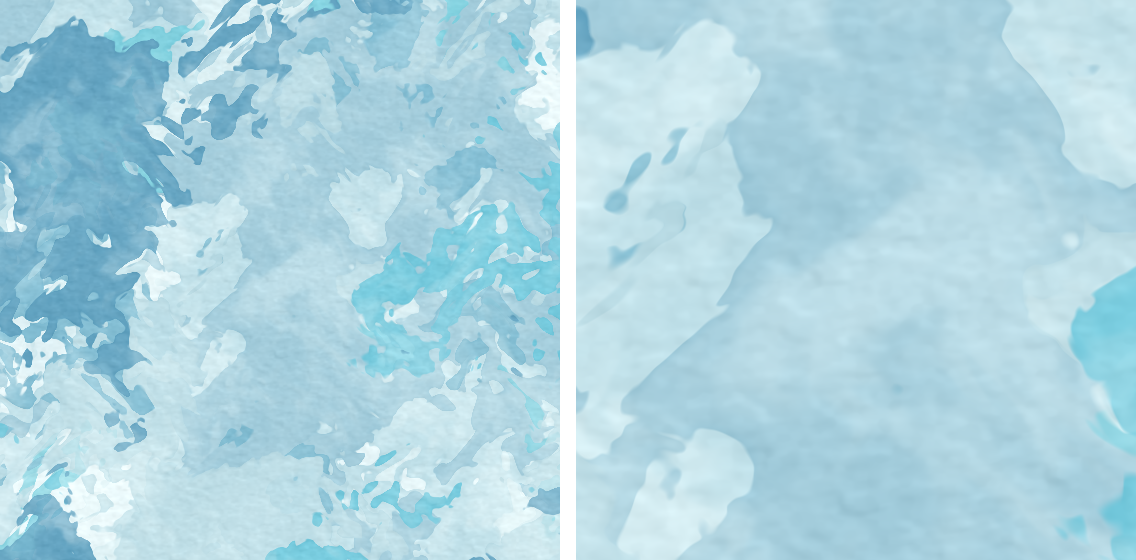
Left: the whole. Right: its middle third, enlarged.
Give the GLSL for this texture, as a Shadertoy shader.

```glsl
const int WASH_COUNT = 9;
const vec3 PAPER = vec3(0.91, 0.97, 0.98);

// Each wash: rgb pigment, then the level its field must pass to leave paint
const vec4 WASHES[WASH_COUNT] = vec4[WASH_COUNT](
    vec4(0.77, 0.89, 0.92, -0.106),  // mist
    vec4(0.66, 0.815, 0.87, -0.035), // haze
    vec4(0.54, 0.84, 0.89, 0.165),   // turquoise
    vec4(0.55, 0.765, 0.84, 0.144),  // steel
    vec4(0.89, 0.96, 0.97, 0.155),   // lifted pale
    vec4(0.76, 0.88, 0.91, 0.149),   // lifted mist
    vec4(0.54, 0.76, 0.84, 0.185),   // steel glaze
    vec4(0.49, 0.81, 0.88, 0.195),   // turquoise glaze
    vec4(0.42, 0.66, 0.77, 0.190));  // deep blue

const vec3 BLOB_SCALES = vec3(3.2, 6.5, 15.0);
const vec3 BLOB_WEIGHTS = vec3(0.42, 0.38, 0.16);
const float SPECK_SCALE = 38.0;
const float FRAY_SCALE = 85.0;
const float FRAY_AMOUNT = 0.06;
const float CALM_BREAKUP = 0.05;
const float BUSY_BREAKUP = 0.28;
const float EDGE_SOFTNESS = 0.007;
const float RIM_WIDTH = 0.05;
const float RIM_STRENGTH = 0.025;
const float MOTTLE_STRENGTH = 0.10;
const float GRAIN_STRENGTH = 0.045;
const vec3 PIGMENT_TINT = vec3(1.2, 0.8, 0.6);
const float CELL_FALLOFF = 5.0;

vec3 hash3(vec3 p) {
    p = fract(p * vec3(0.1031, 0.1030, 0.0973));
    p += dot(p, p.yxz + 33.33);
    return fract((p.xxy + p.yxx) * p.zyx);
}

// Smooth cellular noise: nearby cells blend their random tones, centred on 0
float cellTone(vec2 p, float seed) {
    vec2 cell = floor(p);
    vec2 local = p - cell;
    float toneSum = 0.0;
    float weightSum = 0.0;
    for (int y = -1; y <= 1; y++) {
        for (int x = -1; x <= 1; x++) {
            vec2 offset = vec2(x, y);
            vec3 random = hash3(vec3(cell + offset, seed));
            vec2 toSite = offset + 0.15 + 0.7 * random.xy - local;
            float weight = exp(-CELL_FALLOFF * dot(toSite, toSite));
            toneSum += weight * random.z;
            weightSum += weight;
        }
    }
    return toneSum / weightSum - 0.5;
}

// Layered sines bend the straight borders between cells
vec2 warp(vec2 p) {
    p += 0.022 * sin(p.yx * 17.0 + vec2(0.4, 2.1));
    p += 0.010 * sin(p.yx * 41.0 + vec2(1.7, 0.3));
    return p + 0.004 * sin(p.yx * 97.0 + vec2(3.2, 5.1));
}

float blobField(vec2 p, float seed) {
    return BLOB_WEIGHTS.x * cellTone(p * BLOB_SCALES.x, seed)
         + BLOB_WEIGHTS.y * cellTone(p * BLOB_SCALES.y, seed + 11.0)
         + BLOB_WEIGHTS.z * cellTone(p * BLOB_SCALES.z, seed + 23.0);
}

// Fibrous relief lit from one side
float paperGrain(vec2 p) {
    vec2 coarse = p * vec2(65.0, 110.0);
    vec2 fine = p * vec2(150.0, 210.0);
    float relief = cellTone(coarse, 61.0) - cellTone(coarse + vec2(0.25, 0.4), 61.0);
    return relief + 0.6 * cellTone(fine, 67.0);
}

void mainImage(out vec4 fragColor, in vec2 fragCoord) {
    vec2 uv = fragCoord / iResolution.y;
    vec2 p = warp(uv);

    // Fields shared by all washes
    float mottle = 0.5 * cellTone(p * 9.0, 41.0)
                 + 0.3 * cellTone(p * 24.0, 43.0)
                 + 0.2 * cellTone(p * 60.0, 47.0);
    float fray = FRAY_AMOUNT * cellTone(p * FRAY_SCALE, 53.0);
    float busy = smoothstep(-0.1, 0.25, cellTone(p * 4.0, 59.0));
    float breakup = mix(CALM_BREAKUP, BUSY_BREAKUP, busy);

    // Translucent washes, bottom to top
    vec3 color = PAPER;
    for (int i = 0; i < WASH_COUNT; i++) {
        float seed = float(i) + 1.0;
        float specks = breakup * cellTone(p * SPECK_SCALE, seed + 71.0);
        float depth = blobField(p, seed) + specks + fray - WASHES[i].a;
        float coverage = smoothstep(-EDGE_SOFTNESS, EDGE_SOFTNESS, depth);
        float opacity = mix(0.72, 1.0, smoothstep(-0.18, 0.12, mottle));
        float rim = 1.0 - smoothstep(0.0, RIM_WIDTH, depth);
        vec3 pigment = WASHES[i].rgb - RIM_STRENGTH * rim * PIGMENT_TINT;
        color = mix(color, pigment, coverage * opacity);
    }

    // Pooled pigment and paper texture
    color -= MOTTLE_STRENGTH * mottle * PIGMENT_TINT;
    color += GRAIN_STRENGTH * paperGrain(uv);
    fragColor = vec4(clamp(color, 0.0, 1.0), 1.0);
}
```
